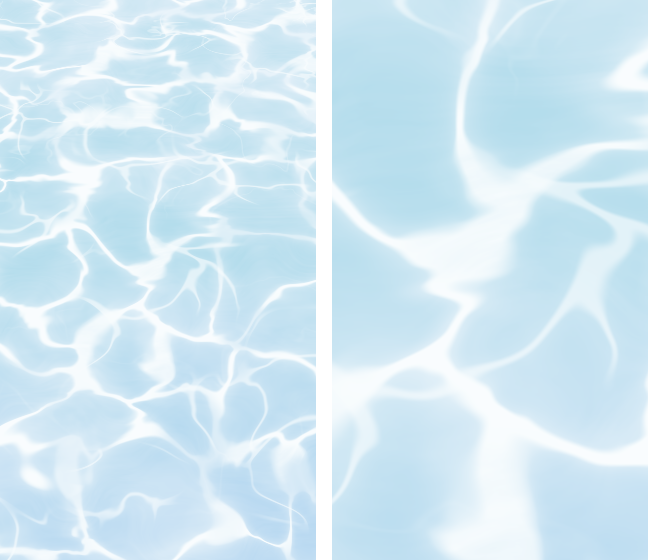
Left, the full canvas; right, a detail of the centre.
Give the GLSL for this texture, as a Shadertoy shader.

```glsl
// Pale sunlit pool water seen at a slant, laced with white caustic lines.
// A warped cell network gives the bright web; noise varies its width and
// strength, and adds faint filaments, ripple loops and soft clouds of light.

const vec3 TEAL_WATER = vec3(0.705, 0.865, 0.925);
const vec3 BLUE_WATER = vec3(0.725, 0.850, 0.945);
const vec3 PALE_WATER = vec3(0.870, 0.930, 0.970);
const vec3 SUNLIGHT   = vec3(0.975, 0.990, 0.995);

vec2 hash22(vec2 p) {
    vec3 q = fract(p.xyx * vec3(0.1031, 0.1030, 0.0973));
    q += dot(q, q.yzx + 33.33);
    return fract((q.xx + q.yz) * q.zy);
}

float noise(vec2 p) {
    vec2 i = floor(p), f = fract(p);
    vec2 u = f * f * f * (f * (f * 6.0 - 15.0) + 10.0);
    float low  = mix(hash22(i).x, hash22(i + vec2(1, 0)).x, u.x);
    float high = mix(hash22(i + vec2(0, 1)).x, hash22(i + vec2(1, 1)).x, u.x);
    return mix(low, high, u.y);
}

float fbm(vec2 p) {
    float sum = 0.0, amp = 0.5;
    for (int i = 0; i < 4; i++) {
        sum += amp * noise(p);
        p = mat2(1.6, 1.2, -1.2, 1.6) * p + 7.3;
        amp *= 0.5;
    }
    return sum / 0.9375;
}

// Bends the plane so that straight cell borders become wavy.
vec2 warp(vec2 p, float scale, float amount) {
    vec2 q = p * scale;
    return p + amount * (vec2(noise(q + 3.1), noise(q + 41.7)) - 0.5);
}

// Distance to the nearest cell border, rounded so that junctions fill up.
float cellBorder(vec2 p, float sharpness) {
    vec2 base = floor(p), nearCell = base, toNear = vec2(0.0);
    float best = 1e3;
    for (int y = -1; y <= 1; y++)
    for (int x = -1; x <= 1; x++) {
        vec2 cell = base + vec2(x, y);
        vec2 d = cell + 0.1 + 0.8 * hash22(cell) - p;
        if (dot(d, d) < best) { best = dot(d, d); nearCell = cell; toNear = d; }
    }
    float sum = 1e-9;
    for (int y = -2; y <= 2; y++)
    for (int x = -2; x <= 2; x++) {
        if (x == 0 && y == 0) continue;
        vec2 cell = nearCell + vec2(x, y);
        vec2 d = cell + 0.1 + 0.8 * hash22(cell) - p;
        sum += exp(-sharpness * dot(0.5 * (d + toNear), normalize(d - toNear)));
    }
    return -log(sum) / sharpness;
}

float line(float dist, float width, float softness) {
    return 1.0 - smoothstep(width * 0.4, width + softness, dist);
}

// Thin closed loops along one level of a noise field.
float contour(vec2 p, float width) {
    return 1.0 - smoothstep(0.0, width, abs(fbm(p) - 0.5));
}

void mainImage(out vec4 fragColor, in vec2 fragCoord) {
    vec2 uv = fragCoord / iResolution.xy;
    float h = uv.y;
    float far = smoothstep(0.55, 1.0, h);

    // Slanted view: cells shrink and flatten toward the top.
    vec2 p = vec2((uv.x - 0.5) * (3.1 + 1.7 * h * h * h),
                  1.78 * (3.5 * h + 1.9 * h * h * h * h)) + vec2(12.0, 5.0);
    vec2 bent = warp(warp(warp(p, 1.3, 0.75), 3.2, 0.24), 7.5, 0.07);

    // Main web, swelling here and there into bright pools.
    float border = cellBorder(bent, 22.0);
    float pool = smoothstep(0.62, 0.85, noise(p * 1.5 + 19.0));
    float width = 0.008 + 0.03 * noise(p * 2.3 + 5.0) + 0.09 * pool;
    float strength = mix(0.3, 1.0, smoothstep(0.25, 0.6, noise(p * 1.7 + 31.0)));
    float fibres = fbm(warp(p, 2.0, 0.8) * vec2(4.0, 13.0));
    float web = line(border, width, 0.03 + 0.04 * far) * strength;
    web *= 1.0 - 0.45 * pool * fibres;
    float glow = exp(-max(border, 0.0) * 7.0);

    // Fainter second web and ripple loops, strongest far away.
    vec2 drift = warp(warp(p * 1.15 + 23.0, 1.1, 0.9), 3.7, 0.25);
    float veilBorder = max(cellBorder(drift, 26.0), 0.0);
    float patches = smoothstep(0.4, 0.75, noise(p * 1.2 + 57.0));
    float veil = (0.45 * line(veilBorder, 0.012, 0.03)
                + 0.22 * exp(-veilBorder * 13.0)) * patches;
    float loops = contour(warp(p, 1.5, 0.6) * vec2(1.2, 0.9) + 71.0, 0.022)
                * mix(0.08, 0.45, far) * smoothstep(0.3, 0.65, noise(p * 1.9 + 83.0));

    // Water body: clear in the cells, hazy near light and distance.
    float cloud = smoothstep(0.25, 0.8, fbm(p * 0.9 + 47.0));
    float haze = 0.48 * glow + 0.4 * cloud + 0.32 * far + 0.22 * (fibres - 0.5);
    float blueness = smoothstep(0.7, 0.0, h + 0.5 * (noise(p * 0.8 + 91.0) - 0.5));
    blueness = clamp(blueness, 0.0, 1.0);
    vec3 color = mix(TEAL_WATER, BLUE_WATER, blueness);
    color = mix(color, PALE_WATER, clamp(haze, 0.0, 1.0));

    // Sunlight gathers on the lines with a narrow halo.
    float halo = 0.28 * exp(-max(border - width, 0.0) * 20.0) * strength;
    float light = 1.0 - (1.0 - web) * (1.0 - halo) * (1.0 - veil) * (1.0 - loops);
    color = mix(color, SUNLIGHT, clamp(light, 0.0, 1.0));

    fragColor = vec4(color, 1.0);
}
```
